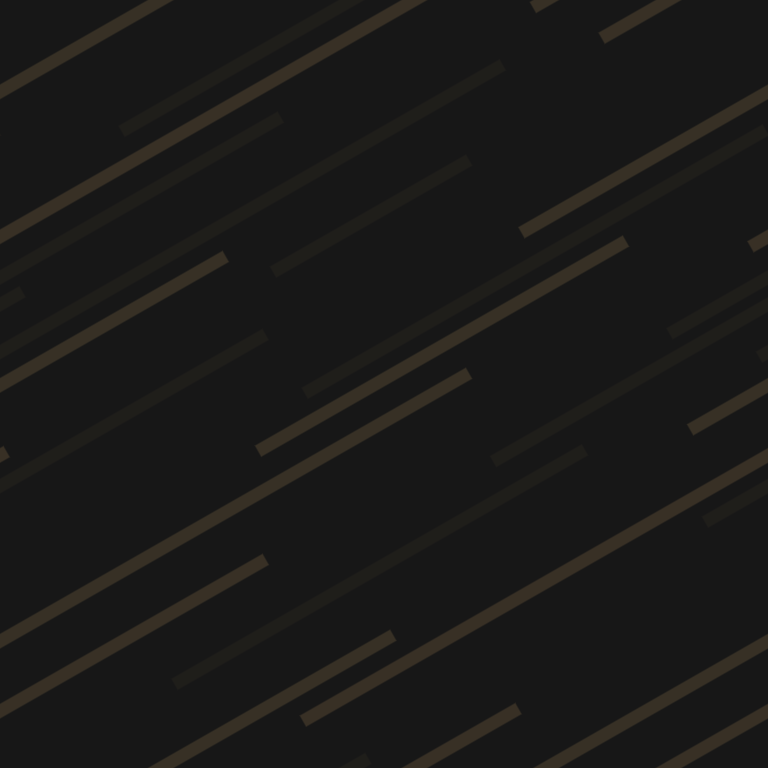
A three.js fragment shader for this pattern:

```glsl
// Dark ground with scattered slanted bars, some bright bronze and some faint, tiling seamlessly.
varying vec2 vUv;

float hash(float n) {
  return fract(sin(n * 12.9898 + 4.137) * 4375.8545);
}

float boxDistance(vec2 p, vec2 halfSize) {
  vec2 d = abs(p) - halfSize;
  return max(d.x, d.y);
}

void main() {
  // A line of slope 4/7 closes on the tile after this length.
  vec2 slope = vec2(7.0, 4.0);
  float loopLength = length(slope);

  // Unfold the tile into one long strip: v runs across it, s along it, both wrapping at 1.
  float v = dot(vUv, vec2(-4.0, 7.0));
  vec2 q = vUv - floor(v) * vec2(5.0, 3.0);
  float s = fract(dot(q, slope) / dot(slope, slope));

  // Three lanes across the strip, five staggered cells along each, one bar per cell.
  float across = fract(v) * 3.0;
  float lane = min(floor(across), 2.0);
  float along = mod(s * 5.0 + lane * 0.37, 5.0);
  float id = floor(along) * 3.0 + lane;
  float cellLength = loopLength / 5.0;
  float laneWidth = 1.0 / (3.0 * loopLength);
  vec2 p = (vec2(along - floor(along), across - lane) - 0.5) * vec2(cellLength, laneWidth);

  // Odd bars are bright and longer, even bars faint and shorter.
  float bright = mod(id, 2.0);
  float spread = fract(floor(id * 0.5 + 0.1) * 0.618 + 0.3);
  float barLength = mix(0.29 + 0.52 * spread, 0.45 + 0.66 * spread, bright);
  vec2 jitter = vec2(hash(id), hash(id + 31.0)) - 0.5;
  vec2 center = jitter * vec2(cellLength - barLength - 0.04, 0.021);
  float d = boxDistance(p - center, vec2(barLength * 0.5, 0.0083));

  // Bronze shifts between olive and brown from bar to bar.
  vec3 ground = vec3(0.09);
  vec3 faint = vec3(0.122, 0.116, 0.103);
  vec3 bronze = mix(vec3(0.213, 0.19, 0.145), vec3(0.226, 0.187, 0.146), hash(id + 67.0));
  vec3 bar = mix(faint, bronze, bright);

  float coverage = 1.0 - smoothstep(-0.0014, 0.0014, d);
  gl_FragColor = vec4(mix(ground, bar, coverage), 1.0);
}
```
